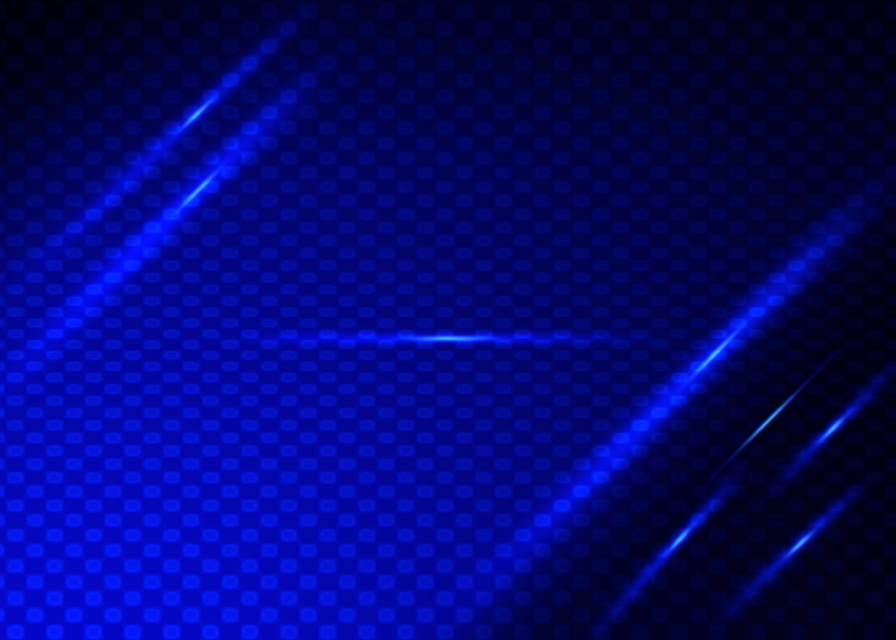
Reproduce this background procedurally as a Shadertoy shader.

```glsl
// Blue woven backdrop: a checkered mesh lit from the lower left, crossed by
// slanted light streaks and one level flare. The mesh is a warped product of
// sines; each streak is a tapered Gaussian band with a small hot core.
#define CELL_WIDTH 0.0305
#define ROW_PITCH 0.0164
#define ROW_GROWTH 0.0233
#define HORIZON 0.47
#define GLOW_CENTRE vec2(0.12, -0.12)
#define GLOW_GAIN 0.84
#define GLOW_SPREAD 1.15
#define WEAVE_CONTRAST 0.20
#define CORE_COLOUR vec3(0.22, 0.58, 0.60)
#define STREAK_COUNT 8

// Per streak: centre x, centre y, angle, band width
const vec4 PLACE[STREAK_COUNT] = vec4[](
    vec4(0.307, 0.821, 0.76, 0.017), vec4(0.310, 0.703, 0.785, 0.024),
    vec4(1.117, 0.447, 0.790, 0.026), vec4(0.703, 0.471, 0.0, 0.0105),
    vec4(1.201, 0.343, 0.785, 0.003), vec4(1.062, 0.157, 0.83, 0.012),
    vec4(1.301, 0.330, 0.785, 0.011), vec4(1.250, 0.150, 0.75, 0.012));

// Per streak: forward reach, backward reach, band gain, core length
const vec4 SHAPE[STREAK_COUNT] = vec4[](
    vec4(0.29, 0.46, 0.52, 0.026), vec4(0.34, 0.54, 0.62, 0.034),
    vec4(0.46, 0.66, 0.75, 0.042), vec4(0.40, 0.42, 0.50, 0.050),
    vec4(0.20, 0.18, 0.40, 0.045), vec4(0.19, 0.25, 0.70, 0.020),
    vec4(0.18, 0.17, 0.65, 0.020), vec4(0.17, 0.22, 0.65, 0.022));

float gauss(float x) { return exp(-x * x); }

// Mesh coordinates: rows grow taller away from the horizon
vec2 meshCoord(vec2 p) {
    float d = p.y - HORIZON;
    float row = log(1.0 + ROW_GROWTH / ROW_PITCH * abs(d)) / ROW_GROWTH;
    return vec2((p.x - 0.68) / CELL_WIDTH, sign(d) * row);
}

// Raised tiles on alternate cells, each with a faint inset frame
float weave(vec2 m) {
    vec2 wave = sin(3.14159 * m);
    float tile = smoothstep(-0.2, 0.6, wave.x * wave.y);
    vec2 inset = abs(fract(m) - 0.5);
    float box = max(inset.x, inset.y);
    return tile * (1.0 - 0.25 * smoothstep(0.32, 0.16, box));
}

// Ambient light, fading to the upper left and beyond the long right streak
float ambient(vec2 p) {
    vec2 d = p - GLOW_CENTRE;
    float light = GLOW_GAIN * exp(-dot(d, d) / GLOW_SPREAD);
    light *= 1.0 - 0.85 * smoothstep(0.45, 0.95, p.y - p.x);
    light *= 1.0 - 0.68 * smoothstep(0.62, 0.88, p.x - p.y);
    return light * (1.0 - 0.40 * smoothstep(0.70, 1.05, p.y));
}

// x: soft band, y: hot core
vec2 streak(vec2 p, vec4 place, vec4 shape) {
    vec2 axis = vec2(cos(place.z), sin(place.z));
    vec2 d = p - place.xy;
    float along = dot(d, axis);
    float across = dot(d, vec2(-axis.y, axis.x));
    float t = abs(along) / (along > 0.0 ? shape.x : shape.y);
    float taper = 1.0 - smoothstep(0.08, 1.0, t);
    float band = shape.z * taper * gauss(across / (place.w * (0.8 + 0.35 * t)));
    float core = gauss(along / shape.w) * gauss(across / min(0.0035, place.w));
    return vec2(band, core);
}

void mainImage(out vec4 fragColor, in vec2 fragCoord) {
    vec2 p = fragCoord / iResolution.y;
    float tile = weave(meshCoord(p));

    // Collect all the streaks
    vec2 beams = vec2(0.0);
    for (int i = 0; i < STREAK_COUNT; i++)
        beams += streak(p, PLACE[i], SHAPE[i]);

    // Mesh under ambient light; tiles stay faintly visible in the dark
    float light = ambient(p);
    float blue = light * (1.0 + WEAVE_CONTRAST * (tile - 0.4)) + 0.02 + 0.07 * tile;
    blue += beams.x * (0.90 + 0.20 * tile);

    // Strong blue picks up green, the cores turn pale
    vec3 colour = vec3(0.025 * blue, 0.035 * blue + 0.08 * blue * blue * tile, blue);
    colour.g += 0.08 * beams.x * beams.x;
    colour = min(colour, vec3(1.0)) + CORE_COLOUR * beams.y;
    fragColor = vec4(clamp(colour, 0.0, 1.0), 1.0);
}
```
